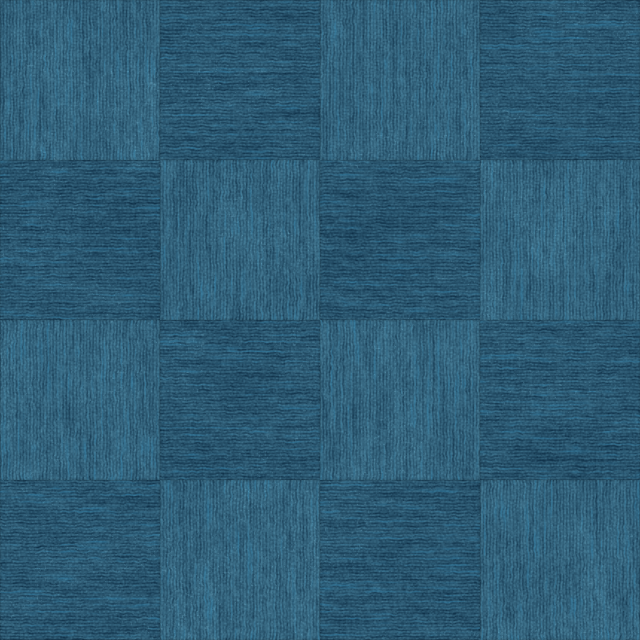
Give the GLSL for this texture, as a Shadertoy shader.

```glsl
// Blue woven carpet tiles, four by four, with the ribs turned a quarter on alternate tiles.

float hash(vec2 p) {
    return fract(sin(dot(p, vec2(127.1, 311.7))) * 43758.5453);
}

float noise(vec2 p) {
    vec2 i = floor(p), f = fract(p);
    f = f * f * (3.0 - 2.0 * f);
    return mix(mix(hash(i), hash(i + vec2(1.0, 0.0)), f.x),
               mix(hash(i + vec2(0.0, 1.0)), hash(i + 1.0), f.x), f.y);
}

float cloud(vec2 p) {
    float sum = 0.0, weight = 0.5;
    for (int i = 0; i < 4; i++) {
        sum += weight * noise(p);
        p = p * 2.03 + 17.3;
        weight *= 0.5;
    }
    return sum;
}

void mainImage(out vec4 fragColor, in vec2 fragCoord) {
    vec2 uv = fragCoord / iResolution.xy;
    vec2 grid = uv * 4.0;
    vec2 tile = floor(grid), local = fract(grid);
    bool upright = mod(tile.x + tile.y, 2.0) > 0.5;

    // Thread space: x runs across the ribs, y along them
    vec2 thread = upright ? local : local.yx;
    vec2 seed = tile * vec2(61.0, 37.0);

    // Ribs wander slightly and are notched by slanted stitches
    float wobble = noise(thread * vec2(14.0, 30.0) + seed) - 0.5;
    float across = thread.x * 48.0 + 0.45 * wobble;
    float rib = floor(across);
    float ridge = 0.5 - 0.5 * cos(6.28318 * across);
    float slant = thread.y * 38.0 + rib * 0.37 + 0.5 * hash(vec2(rib, 3.0) + seed);
    float stitch = 0.5 + 0.5 * cos(6.28318 * slant);
    float gap = (1.0 - ridge) * (0.55 + 0.9 * noise(vec2(rib, thread.y * 40.0) + seed + 41.0));

    // Dyed streaks follow single ribs, with short flecks and loose fuzz
    float streak = noise(vec2(across * 1.4, thread.y * 5.0) + seed);
    float band = noise(vec2(across * 0.4, thread.y * 2.5) + seed + 11.0);
    float fleck = noise(vec2(across * 2.0, thread.y * 20.0) + seed + 23.0);
    float fuzz = noise(uv * 430.0);
    float wear = cloud(uv * 13.0 + 5.0);

    float shade = upright ? 0.69 : 0.43;
    shade += 0.36 * (streak - 0.5) + 0.14 * (band - 0.5) + 0.30 * (fleck - 0.5);
    shade += 0.36 * (0.5 - gap) + 0.18 * (stitch - 0.5) * ridge;
    shade += 0.42 * (fuzz - 0.5) + 0.22 * (wear - 0.47);
    vec3 color = mix(vec3(0.10, 0.245, 0.34), vec3(0.25, 0.455, 0.555), shade);

    // Bright blue yarn in thin broken lines
    float bright = smoothstep(0.58, 0.92, 0.7 * streak + 0.3 * fleck);
    color = mix(color, vec3(0.11, 0.43, 0.60), 0.38 * bright * (0.3 + 0.7 * ridge));

    // Scattered pale fibres
    float fibre = smoothstep(0.80, 0.97, noise(uv * 340.0 + 71.0)) * smoothstep(0.4, 0.65, wear);
    color += vec3(0.06, 0.07, 0.07) * fibre;

    // Faint seam between tiles
    vec2 edge = min(local, 1.0 - local);
    float seam = 1.0 - smoothstep(0.002, 0.014, min(edge.x, edge.y));
    color *= 1.0 - 0.09 * seam;

    fragColor = vec4(color, 1.0);
}
```
